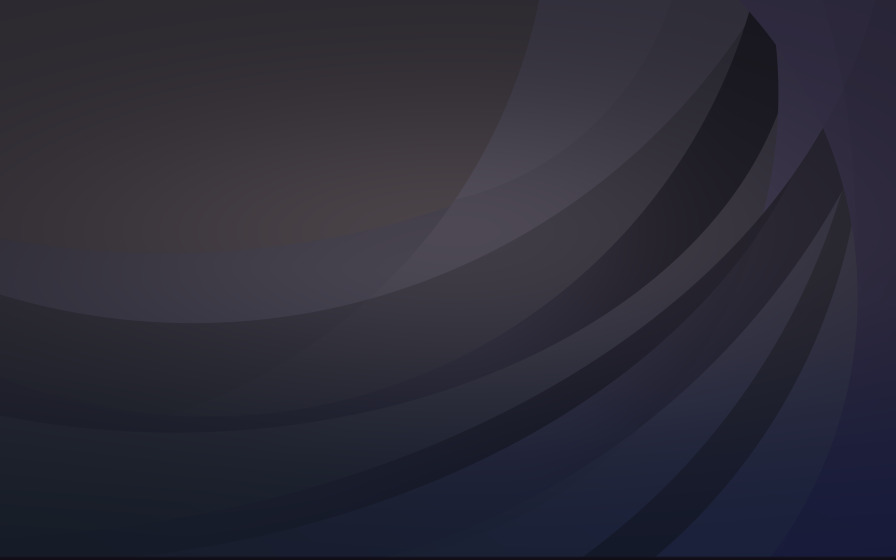
Write a Shadertoy shader that draws this background.

```glsl
#define ASPECT 1.6
#define GLOW_CENTER vec2(0.82, 0.583)
#define GLOW_COLOR vec3(0.112, 0.102, 0.104)
#define TOP_COLOR vec3(0.165, 0.158, 0.197)
#define LOW_LEFT vec3(0.09, 0.115, 0.157)
#define LOW_RIGHT vec3(0.094, 0.116, 0.205)
#define WARM_TINT vec3(1.04, 1.01, 0.94)
#define VIOLET_TINT vec3(1.0, 0.94, 1.13)
#define RIBBON_TINT vec3(1.08, 1.03, 1.19)
#define SHADE_TINT vec3(0.98, 0.96, 1.04)
#define RIM_COLOR vec3(0.07, 0.055, 0.094)

// Smooth coverage of the area outside an ellipse
float outside(vec2 p, vec2 center, vec2 radii) {
    vec2 q = (p - center) / radii;
    float f = length(q);
    float dist = f * (f - 1.0) / max(length(q / radii), 1e-4);
    return smoothstep(-0.7, 0.7, dist * iResolution.y);
}

float outside(vec2 p, vec2 center, float radius) {
    return outside(p, center, vec2(radius));
}

// Only the right half of a circle acts as a boundary
float outsideRight(vec2 p, vec2 center, float radius) {
    return outside(vec2(max(p.x, center.x), p.y), center, radius);
}

// Dark field, bluer towards the floor, with a broad warm glow
vec3 backdrop(vec2 p) {
    vec3 low = mix(LOW_LEFT, LOW_RIGHT, smoothstep(0.0, ASPECT, p.x));
    vec3 ambient = mix(low, TOP_COLOR, smoothstep(0.0, 0.6, p.y));
    vec2 d = p - GLOW_CENTER;
    d /= vec2(d.x > 0.0 ? 0.6 : 0.75, d.y > 0.0 ? 0.25 : 0.3);
    return ambient + GLOW_COLOR * exp(-dot(d, d));
}

void mainImage(out vec4 fragColor, in vec2 fragCoord) {
    vec2 p = fragCoord / iResolution.xy * vec2(ASPECT, 1.0);

    // Inner bowl and the bright wedge beside it
    float wedge = outside(p, vec2(-0.007, 1.199), 0.99);
    float innerArc = outside(p, vec2(0.693, 1.161), 0.531);
    vec3 tone = mix(WARM_TINT, vec3(1.15), wedge);
    tone *= 1.0 - 0.05 * wedge * innerArc;

    // Cooler band that brightens towards its lower edge
    float bowl = outside(p, vec2(0.292, 1.179), vec2(1.025, 0.631));
    float lift = mix(1.12, 1.0, smoothstep(0.4, 0.65, p.y));
    vec3 band = mix(vec3(0.97, 0.97, 0.98) * lift, vec3(1.09), wedge);
    tone = mix(tone, band, bowl);

    // Charcoal band, then a shadow that deepens to the right
    vec3 charcoal = vec3(mix(0.88, 0.91, wedge));
    tone = mix(tone, charcoal, outside(p, vec2(0.344, 1.604), 1.181));
    float shadow = mix(0.86, 0.57, smoothstep(0.79, 1.33, p.x));
    tone = mix(tone, SHADE_TINT * shadow, outside(p, vec2(0.371, 1.264), 1.008));
    tone = mix(tone, vec3(0.98), outside(p, vec2(0.3125, 0.99), vec2(1.1125, 0.7625)));

    // Violet ribbon in the upper right
    float ribbon = outsideRight(p, vec2(0.542, 0.833), 0.848);
    tone = mix(tone, RIBBON_TINT, ribbon);

    // Long dark sweep with its half-lit lower layer
    float sweep = outside(p, vec2(-0.104, 1.192), vec2(1.69, 1.154));
    float sweepTone = mix(0.95, 0.67, smoothstep(0.31, 1.17, p.x));
    tone = mix(tone, SHADE_TINT * sweepTone, sweep);
    float underside = sweep * outside(p, vec2(0.0, 1.019), vec2(1.496, 1.027));
    float underTone = mix(1.03, 0.76, smoothstep(0.9, 1.42, p.x));
    tone = mix(tone, SHADE_TINT * underTone, underside);

    // Lower blue bands
    tone = mix(tone, vec3(1.05, 1.05, 1.08), outside(p, vec2(0.3, 1.323), 1.375));
    tone = mix(tone, vec3(0.8), outside(p, vec2(0.306, 1.017), 1.25));
    tone = mix(tone, vec3(1.06, 1.06, 1.1), outside(p, vec2(0.49, 0.808), 1.052));
    tone *= 1.0 + 0.03 * ribbon * sweep;

    // Violet side field with faint overlapping veils
    float veil = outside(p, vec2(0.156, 0.604), 1.371);
    vec3 side = VIOLET_TINT * (1.06 - 0.04 * veil - 0.05 * sweep);
    tone = mix(tone, side, outsideRight(p, vec2(0.7625, 0.469), 0.769));

    // Thin dark rim along the floor
    vec3 color = backdrop(p) * tone;
    color = mix(RIM_COLOR, color, smoothstep(0.003, 0.008, p.y));
    fragColor = vec4(color, 1.0);
}
```
